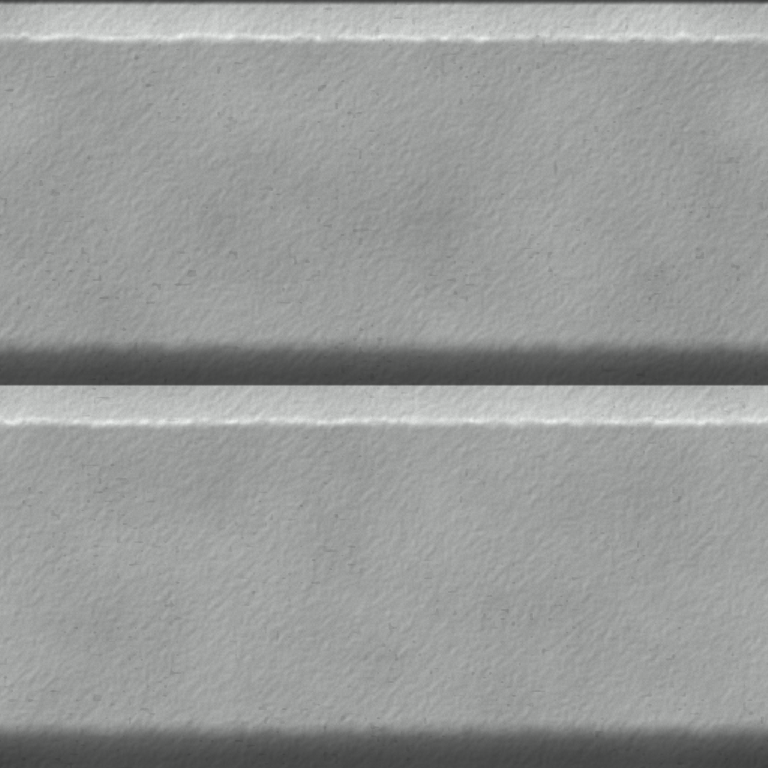
Write a WebGL 1 fragment shader that draws this texture.

```glsl
precision highp float;

uniform vec2 u_resolution;

const float BOARDS = 2.0;
const vec3 TINT = vec3(0.994, 1.006, 0.998);
const float FACE = 0.612;
const float BEVEL_TOP = 0.70;
const float BEVEL_LOW = 0.765;
const float SHADOW_TOP = 0.385;
const float SHADOW_LOW = 0.285;

float hash(vec2 p) {
  vec3 q = fract(vec3(p.xyx) * 0.1031);
  q += dot(q, q.yzx + 33.33);
  return fract((q.x + q.y) * q.z);
}

// Value noise that wraps after "period" cells
float noise(vec2 p, vec2 period) {
  vec2 cell = floor(p);
  vec2 f = p - cell;
  f = f * f * (3.0 - 2.0 * f);
  vec2 a = mod(cell, period);
  vec2 b = mod(cell + 1.0, period);
  return mix(mix(hash(a), hash(vec2(b.x, a.y)), f.x),
             mix(hash(vec2(a.x, b.y)), hash(b), f.x), f.y);
}

float tiledNoise(vec2 uv, vec2 cells) {
  return noise(uv * cells, cells);
}

float fbm(vec2 uv, float cells) {
  float sum = 0.0;
  float weight = 0.5;
  for (int i = 0; i < 5; i++) {
    sum += weight * tiledNoise(uv, vec2(cells));
    cells *= 2.0;
    weight *= 0.6;
  }
  return sum / 1.153;
}

// Fine surface relief, stretched along the rising diagonal
float relief(vec2 uv) {
  vec2 diagonal = vec2(uv.x + uv.y, uv.x - uv.y);
  return 0.55 * tiledNoise(diagonal, vec2(58.0, 104.0))
       + 0.45 * tiledNoise(uv, vec2(211.0));
}

float bump(float x, float center, float width) {
  float d = (x - center) / width;
  return exp(-d * d);
}

// Brightness down one board: t is 0 at its top edge, 1 at its bottom edge
float boardShade(float t, float seam, float wobble, float glint) {
  float edge = t + wobble;
  float bevel = mix(BEVEL_TOP, BEVEL_LOW, smoothstep(0.0, 0.09, t));
  float shade = mix(bevel, FACE, smoothstep(0.092, 0.120, edge));
  shade += glint * bump(edge, 0.097, 0.009);
  float shadow = mix(SHADOW_TOP, SHADOW_LOW, smoothstep(0.90, 0.985, t));
  shade = mix(shade, shadow, smoothstep(0.872, 0.930, edge));
  return mix(SHADOW_LOW, shade, smoothstep(0.0, seam, t));
}

void main() {
  vec2 uv = gl_FragCoord.xy / u_resolution;
  float down = (1.0 - uv.y) * BOARDS;
  float t = fract(down);
  float isFirst = 1.0 - step(1.0, down);

  // Board profile with slightly worn bevels
  float wobble = 0.010 * (tiledNoise(uv, vec2(64.0)) - 0.5);
  float glint = 0.02 + 0.13 * tiledNoise(uv, vec2(90.0, 140.0));
  float seam = mix(0.007, 0.016, isFirst);
  float shade = boardShade(t, seam, wobble, glint);

  // Cloudy mottling, embossed grain and small dark pits
  float mottle = fbm(uv, 7.0) - 0.5;
  vec2 toLight = vec2(-0.0013, 0.0013);
  float grain = relief(uv - toLight) - relief(uv + toLight);
  float speck = hash(floor(uv * 512.0)) - 0.5;
  float pits = smoothstep(0.80, 0.98, tiledNoise(uv, vec2(130.0, 170.0)));
  pits *= smoothstep(0.45, 0.65, tiledNoise(uv, vec2(23.0)));

  float wear = 0.17 * mottle + 0.15 * grain + 0.035 * speck - 0.10 * pits;
  gl_FragColor = vec4(TINT * shade * (1.0 + wear), 1.0);
}
```
